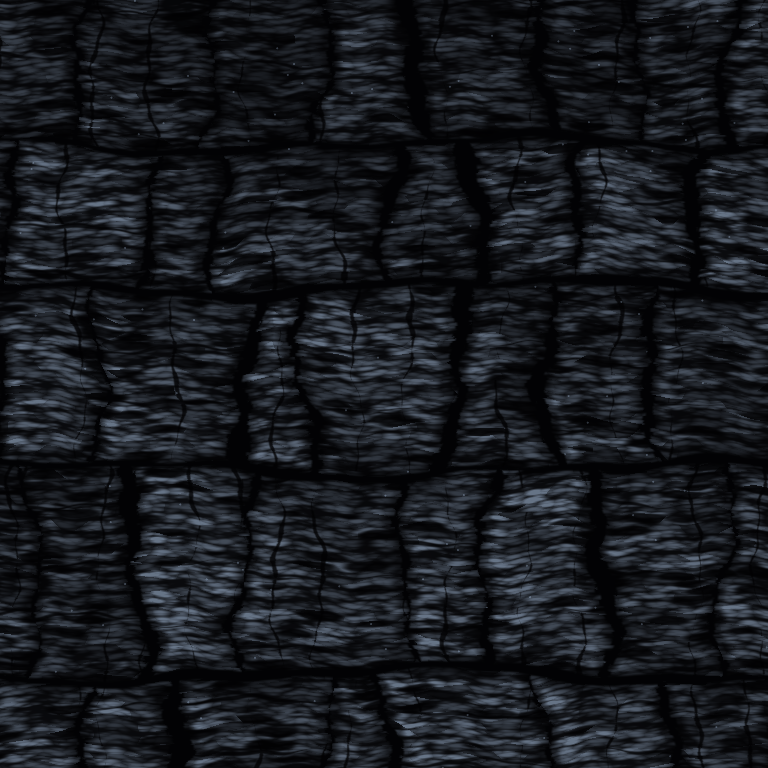
Reproduce this texture procedurally as a WebGL 2 fragment shader.

```glsl
#version 300 es
precision highp float;
// Charred timber: dark fibrous blocks parted by ragged cracks and long seams.
uniform vec2 u_resolution;
out vec4 fragColor;

float hash(vec2 p) {
  vec3 q = fract(p.xyx * 0.1031);
  q += dot(q, q.yzx + 33.33);
  return fract((q.x + q.y) * q.z);
}

// Layered sines, roughly -1.7 to 1.7
float sway(float t, float seed) {
  return sin(t + seed * 6.3) + 0.5 * sin(t * 2.3 + seed * 17.0)
       + 0.25 * sin(t * 5.1 + seed * 31.0);
}

// Cellular noise: nearest distance and the id of that cell
vec2 cellular(vec2 p) {
  vec2 base = floor(p);
  vec2 nearest = vec2(9.0, 0.0);
  for (int j = -1; j <= 1; j++) {
    for (int i = -1; i <= 1; i++) {
      vec2 cell = base + vec2(i, j);
      vec2 site = cell + vec2(hash(cell), hash(cell + 57.3));
      float d = length(p - site);
      if (d < nearest.x) nearest = vec2(d, hash(cell + 113.7));
    }
  }
  return nearest;
}

// Cuts a line into uneven spans: span id, gap to lower edge, gap to upper edge
vec3 split(float t, float along, float seed, float rough) {
  vec3 span = vec3(0.0, 9.0, 9.0);
  for (int i = -1; i <= 2; i++) {
    float k = floor(t) + float(i);
    float h = hash(vec2(k, seed));
    float edge = k + 0.55 * (h - 0.5) + rough * sway(along, h * 5.0);
    if (t > edge) span.xy = vec2(k, t - edge);
    else span.z = min(span.z, edge - t);
  }
  return span;
}

// Half width of a crack, swelling and thinning along its length
float crackWidth(float id, float seed, float along) {
  float h = hash(vec2(id + 7.0, seed + 3.0));
  return mix(0.0015, 0.0115, h) * (0.85 + 0.3 * sway(along, h * 9.0));
}

void main() {
  vec2 uv = gl_FragCoord.xy / u_resolution.y;

  // Rows of wood, then blocks inside each row
  vec3 row = split(uv.y * 4.8 + 0.2, uv.x * 8.0, 4.0, 0.045);
  float rowSeed = row.x * 13.0 + 20.0;
  float shift = hash(vec2(rowSeed, 2.0)) * 5.0;
  vec3 block = split(uv.x * 6.6 + shift, uv.y * 17.0, rowSeed, 0.085);
  float blockSeed = rowSeed * 3.0 + block.x * 7.0 + 40.0;
  float blockTone = hash(vec2(blockSeed, 5.0));

  // Fibres lean and ripple differently in every block
  float lean = 0.22 * (hash(vec2(blockSeed, 9.0)) - 0.5);
  vec2 grain = uv + vec2(0.0, lean * uv.x + 0.0025 * sway(uv.x * 24.0, blockTone));
  vec2 flake = cellular(grain * vec2(17.0, 100.0) + blockSeed);
  vec2 fine = cellular(grain * vec2(50.0, 210.0));
  float fibre = 1.0 - 0.6 * flake.x - 0.4 * fine.x;

  // Major cracks, frayed by the fibres
  float leftGap = block.y / 6.6 - crackWidth(block.x, rowSeed, uv.y * 21.0);
  float rightGap = block.z / 6.6 - crackWidth(block.x + 1.0, rowSeed, uv.y * 21.0);
  float seamGap = min(row.y / 4.8 - 0.6 * crackWidth(row.x, 1.0, uv.x * 13.0),
                      row.z / 4.8 - 0.6 * crackWidth(row.x + 1.0, 1.0, uv.x * 13.0));
  float fray = 0.007 * (flake.y - 0.5) + 0.004 * (fine.y - 0.5);
  float gap = min(min(leftGap, rightGap) + fray, seamGap + 0.4 * fray);

  // Hairline cracks that come and go inside blocks
  vec3 upright = split(uv.x * 9.0, uv.y * 30.0, blockSeed, 0.06);
  vec3 level = split(uv.y * 11.0, uv.x * 22.0, blockSeed + 1.0, 0.05);
  float uprightGap = min(upright.y, upright.z) / 9.0 + 0.3 * fray
                   - 0.0014 * sway(uv.y * 19.0, blockTone);
  float levelGap = min(level.y, level.z) / 11.0
                 - 0.0013 * sway(uv.x * 17.0, blockTone);
  float hairline = smoothstep(-0.0005, 0.0025, min(uprightGap, levelGap));

  // Lens-shaped slits between fibres
  vec2 slit = cellular(grain * vec2(13.0, 62.0) + 31.0);
  float slitSize = 0.42 * smoothstep(0.3, 1.0, slit.y);
  float slits = smoothstep(slitSize - 0.12, slitSize + 0.1, slit.x);

  // Light on the fibres, block flanks and the whole surface
  float tone = 0.03 + 0.28 * smoothstep(0.3, 0.88, fibre) * (0.5 + 0.9 * flake.y);
  tone *= 0.8 + 0.4 * blockTone;
  tone *= 0.9 + 0.12 * sway(uv.x * 11.0 + 3.0 * uv.y, uv.y * 2.0);
  tone *= mix(0.4, 1.0, smoothstep(0.0, 0.024, gap));
  tone *= 1.0 + 0.4 * exp(-abs(leftGap - 0.012) * 70.0);
  tone *= mix(1.1, 0.7, smoothstep(0.5, 1.0, uv.y));
  tone *= mix(0.2, 1.0, hairline) * mix(0.18, 1.0, slits);

  // Sparse ash specks
  vec2 speck = cellular(uv * 42.0);
  tone += 0.2 * step(0.93, speck.y) * smoothstep(0.08, 0.03, speck.x);

  vec3 surface = vec3(0.88, 1.0, 1.15) * min(tone, 0.45) + vec3(0.004, 0.003, 0.008);
  vec3 color = mix(vec3(0.008, 0.009, 0.015), surface, smoothstep(-0.001, 0.0035, gap));
  fragColor = vec4(color, 1.0);
}
```
